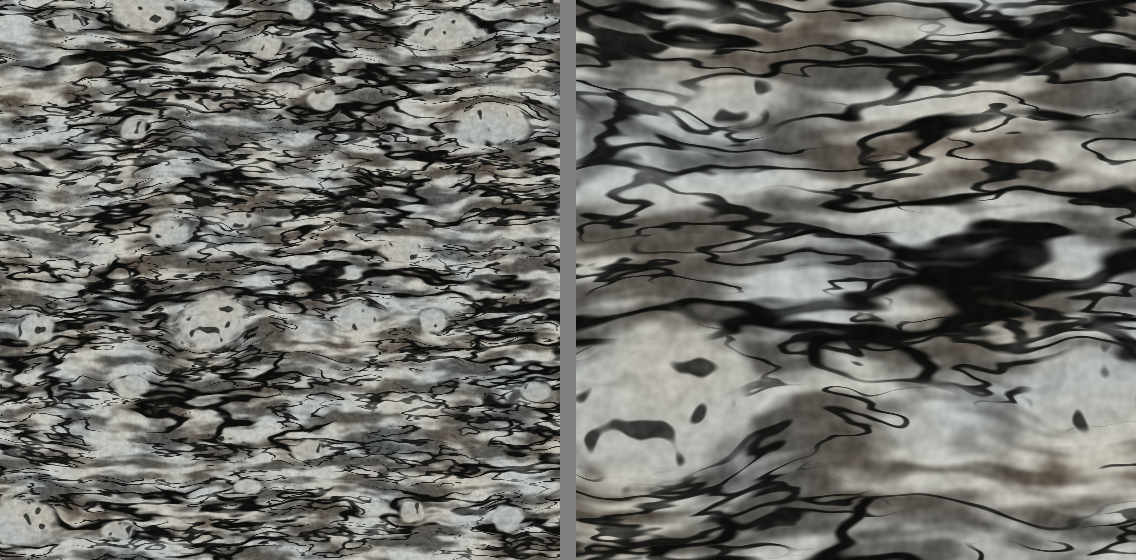
Left, the full canvas; right, a detail of the centre.
A WebGL 1 fragment shader for this texture:

```glsl
precision highp float;
uniform vec2 u_resolution;

const vec3 FELDSPAR = vec3(0.745, 0.75, 0.725);
const vec3 MICA = vec3(0.335, 0.325, 0.305);
const vec3 BIOTITE = vec3(0.05, 0.055, 0.048);
const vec3 WARM_TINT = vec3(0.03, 0.0, -0.025);

const vec2 STREAK_FREQ = vec2(11.0, 40.0);
const vec2 VEIN_FREQ = vec2(6.5, 27.0);
const vec2 WISP_FREQ = vec2(13.0, 52.0);
const float VEIN_WIDTH = 0.17;
const float WISP_WIDTH = 0.15;
const float EYE_CELL = 0.17;
const float EYE_CHANCE = 0.6;
const float EYE_MIN = 0.025;
const float EYE_MAX = 0.085;
const float GRAIN = 0.09;

float hash(vec2 p) {
  p = fract(p * vec2(0.1031, 0.1137));
  p += dot(p, p.yx + 33.33);
  return fract((p.x + p.y) * p.x * 17.31);
}

float cornerSlope(vec2 cell, vec2 offset) {
  float angle = 6.2832 * hash(cell);
  return dot(vec2(cos(angle), sin(angle)), offset);
}

// Gradient noise, roughly -0.7 to 0.7
float noise(vec2 p) {
  p += 71.3;
  vec2 i = floor(p);
  vec2 f = p - i;
  vec2 u = f * f * f * (f * (f * 6.0 - 15.0) + 10.0);
  vec2 e = vec2(1.0, 0.0);
  float low = mix(cornerSlope(i, f), cornerSlope(i + e.xy, f - e.xy), u.x);
  float high = mix(cornerSlope(i + e.yx, f - e.yx), cornerSlope(i + e.xx, f - e.xx), u.x);
  return mix(low, high, u.y);
}

float fbm(vec2 p) {
  float sum = 0.0;
  float amp = 1.0;
  for (int k = 0; k < 3; k++) {
    sum += amp * noise(p);
    p = p * 1.93 + vec2(17.7, 9.2);
    amp *= 0.55;
  }
  return sum;
}

// Feldspar eyes: x = mask, y = how far the layers are pushed aside
vec2 eyes(vec2 p) {
  float rough = 0.35 * noise(p * 24.0) + 0.22 * noise(p * 60.0);
  float mask = 0.0;
  float push = 0.0;
  vec2 home = floor(p / EYE_CELL);
  for (int j = -1; j <= 1; j++) {
    for (int i = -1; i <= 1; i++) {
      vec2 cell = home + vec2(float(i), float(j));
      vec2 jitter = vec2(hash(cell + 3.1), hash(cell + 41.7));
      vec2 d = p - (cell + 0.15 + 0.7 * jitter) * EYE_CELL;
      float size = hash(cell + 87.3);
      float radius = mix(EYE_MIN, EYE_MAX, size * size);
      float squash = mix(0.55, 0.85, hash(cell + 23.9));
      float present = step(hash(cell + 61.5), EYE_CHANCE);
      float r = length(d / vec2(radius, radius * squash));
      mask = max(mask, present * (1.0 - smoothstep(0.75, 1.08, r + rough)));
      push += present * d.y * exp(-r * r);
    }
  }
  return vec2(mask, push);
}

// Dark line along a noise contour, swelling and fading with its patch
float vein(vec2 q, vec2 freq, float width) {
  float patchiness = smoothstep(-0.3, 0.4, noise(q * freq * 0.45 + 5.3));
  float w = width * (0.15 + 1.1 * patchiness);
  float ridge = abs(fbm(q * freq + 31.0) - 0.08);
  return (1.0 - smoothstep(0.3 * w, w, ridge)) * smoothstep(0.0, 0.35, patchiness);
}

void main() {
  vec2 p = gl_FragCoord.xy / u_resolution.y;

  // Wavy layering that flows around the eyes
  vec2 eye = eyes(p);
  vec2 q = p - vec2(0.0, eye.y);
  q.y += 0.022 * noise(p * vec2(4.0, 6.0));
  q.y += 0.009 * noise(p * vec2(13.0, 19.0) + 8.0);
  q.y += 0.003 * noise(p * vec2(36.0, 48.0) + 3.0);

  // Pale lenses in grey mica
  float bands = 0.35 * noise(q * vec2(3.0, 9.0) + 13.0);
  float streak = fbm(q * STREAK_FREQ) + bands;
  float pale = smoothstep(-0.38, 0.36, streak);
  pale = mix(pale, 0.9, eye.x);
  vec3 color = mix(MICA, FELDSPAR, pale);
  color += WARM_TINT * noise(p * vec2(9.0, 16.0)) * 1.5;

  // Black mica veins and specks
  float dark = max(vein(q, VEIN_FREQ, VEIN_WIDTH), 0.9 * vein(q + 4.7, WISP_FREQ, WISP_WIDTH));
  dark *= (1.0 - 0.93 * eye.x) * (1.0 - 0.35 * smoothstep(0.1, 0.5, streak));
  float specks = smoothstep(0.32, 0.48, noise(p * vec2(62.0, 54.0)) + 0.3 * noise(p * 15.0));
  color = mix(color, BIOTITE, max(dark, 0.75 * specks * eye.x));

  // Crystal grain
  float grain = noise(p * vec2(75.0, 110.0)) + 0.7 * noise(p * 190.0);
  color += GRAIN * grain * (1.0 - 0.7 * dark);

  gl_FragColor = vec4(clamp(color, 0.0, 1.0), 1.0);
}
```
